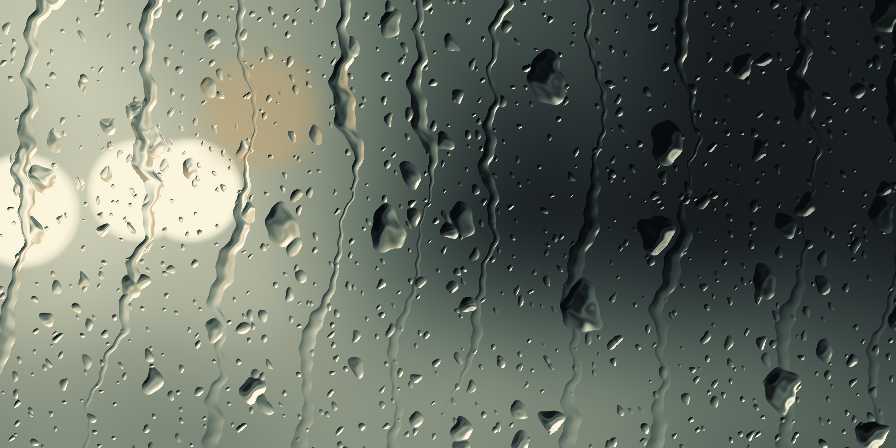
This texture is drawn by a WebGL 2 fragment shader. Its source:

```glsl
#version 300 es
precision highp float;

uniform vec2 u_resolution;
out vec4 fragColor;

#define STREAM_COUNT 10
#define STREAM_SPACING 0.21
#define STREAM_WIDTH 0.020
#define REFRACTION 0.10
#define SHADE 1.25
#define GLINT 2.8
#define BANDING 0.45
#define SLOPE_STEP 0.0021
#define LIGHT_DIR vec2(0.5, -0.86)
#define AMBER vec3(0.76, 0.65, 0.47)

vec3 hash3(vec2 cell) {
    vec3 a = fract(cell.xyx * vec3(0.1031, 0.1030, 0.0973));
    a += dot(a, a.yxz + 33.33);
    return fract((a.xxy + a.yzz) * a.zyx);
}

// Tone 0..5 runs from near black through grey-green to warm white
vec3 palette(float tone) {
    vec3 c = mix(vec3(0.03, 0.045, 0.05), vec3(0.095, 0.115, 0.125), clamp(tone + 1.0, 0.0, 1.0));
    c = mix(c, vec3(0.23, 0.28, 0.27), clamp(tone, 0.0, 1.0));
    c = mix(c, vec3(0.39, 0.45, 0.40), clamp(tone - 1.0, 0.0, 1.0));
    c = mix(c, vec3(0.60, 0.63, 0.55), clamp(tone - 2.0, 0.0, 1.0));
    c = mix(c, vec3(0.89, 0.88, 0.78), clamp(tone - 3.0, 0.0, 1.0));
    return mix(c, vec3(1.0, 0.97, 0.88), clamp(tone - 4.0, 0.0, 1.0));
}

float disc(vec2 p, vec2 centre, float radius, float blur) {
    return 1.0 - smoothstep(radius - blur, radius + blur, length(p - centre));
}

float lamps(vec2 p) {
    float pair = max(disc(p, vec2(0.31, 0.575), 0.108, 0.014),
                     disc(p, vec2(0.425, 0.575), 0.11, 0.014));
    return max(pair, disc(p, vec2(0.05, 0.53), 0.12, 0.016));
}

float lampGlow(vec2 p) {
    vec2 d = (p - vec2(0.26, 0.53)) * vec2(2.2, 3.2);
    return exp(-dot(d, d));
}

// Defocused street: pale left, dark right, lighter ground
float sceneTone(vec2 p) {
    float right = smoothstep(0.5, 1.25, p.x);
    float tone = mix(2.95, -0.1, right);
    float ground = smoothstep(0.56, 0.06, p.y) * smoothstep(0.5, 1.15, p.x);
    tone += ground * mix(2.45, 1.5, smoothstep(1.3, 2.0, p.x));
    vec2 d = (p - vec2(1.17, 1.0)) * vec2(3.2, 3.0);
    tone += 1.1 * exp(-dot(d, d));
    tone += 0.65 * lampGlow(p) + 0.45 * smoothstep(0.55, 0.1, p.x) * smoothstep(0.6, 0.9, p.y);
    tone += 0.08 * sin(p.x * 11.0 + sin(p.y * 7.0)) - 0.45 * smoothstep(0.35, 0.0, p.y) * (1.0 - right);
    return mix(tone, 4.9, lamps(p));
}

// One drop inside each occupied cell, longer than wide and tapered
float drops(vec2 p, float cellSize, float density, float minRadius, float maxRadius, float seed) {
    vec2 g = p / cellSize;
    g.y += hash3(vec2(floor(g.x), seed)).x;
    vec2 cell = floor(g);
    vec3 place = hash3(cell + seed * 17.0);
    vec3 form = hash3(cell + seed * 31.0 + 5.0);
    float radius = mix(minRadius, maxRadius, form.x * form.x);
    float stretch = mix(0.8, 1.8, form.y);
    vec2 room = max(vec2(0.5) - radius * vec2(1.35, stretch) / cellSize, 0.0);
    vec2 q = (fract(g) - 0.5 - (place.xy * 2.0 - 1.0) * room) * cellSize / radius;
    q.y /= stretch;
    q.x = q.x * (1.0 + (form.z - 0.5) * 0.9 * q.y) + 0.25 * (form.y - 0.5) * q.y;
    return step(place.z, density) * radius * max(1.0 - dot(q, q), 0.0);
}

// Meandering trails, upright above and leaning as they soften below
float streams(vec2 p) {
    float h = 0.0;
    for (int i = 0; i < STREAM_COUNT; i++) {
        vec3 r = hash3(vec2(float(i) * 3.0 + 2.0, 41.0));
        float phase = r.x * 40.0;
        float x = STREAM_SPACING * (float(i) + 0.25 + 0.5 * r.y);
        x += (0.08 + 0.16 * r.z) * min(p.y - 0.6, 0.0) + 0.016 * sin(p.y * 9.0 + phase);
        x += 0.009 * sin(p.y * 23.0 + phase * 2.0) + 0.004 * sin(p.y * 57.0 + phase * 3.0);
        float width = STREAM_WIDTH * (0.5 + 0.75 * r.x) * (0.85 + 0.3 * sin(p.y * 15.0 + phase));
        width *= 0.35 + 0.65 * smoothstep(-0.2, 0.2, sin(p.y * 4.0 + phase) + 0.75);
        float d = (p.x - x) / width;
        float relief = mix(0.38, 1.0, smoothstep(0.15, 0.6, p.y + 0.3 * (r.z - 0.5)));
        h = max(h, relief * width * max(1.0 - d * d, 0.0));
    }
    return h;
}

float waterHeight(vec2 p) {
    vec2 q = p + 0.004 * sin(p.yx * 61.0 + 1.0) + 0.002 * sin(p.yx * 143.0 + p * 40.0);
    float h = streams(q);
    h = max(h, drops(q, 0.23, 0.52, 0.022, 0.045, 1.0));
    h = max(h, drops(q + 0.07, 0.115, 0.50, 0.010, 0.022, 2.0));
    h = max(h, 1.2 * drops(q, 0.052, 0.55, 0.005, 0.011, 3.0));
    h = max(h, 1.3 * drops(q + 0.02, 0.037, 0.38, 0.004, 0.007, 4.0));
    return h * (1.0 + 0.17 * sin(q.x * 120.0 + q.y * 31.0) * sin(q.y * 73.0));
}

void main() {
    vec2 p = gl_FragCoord.xy / u_resolution.y;
    vec2 e = vec2(SLOPE_STEP, 0.0);
    float height = waterHeight(p);
    float wet = smoothstep(0.0, 0.0014, height);
    vec2 slope = vec2(waterHeight(p + e.xy) - waterHeight(p - e.xy),
                      waterHeight(p + e.yx) - waterHeight(p - e.yx)) / (2.0 * SLOPE_STEP);

    // Water bends the scene, shades its upper left and glints at its lower right
    vec2 seen = p + slope * REFRACTION * wet;
    float facing = -dot(slope, LIGHT_DIR);
    float glint = smoothstep(0.85, 1.45, facing);
    float tone = sceneTone(seen);
    tone += wet * (SHADE * clamp(facing, -2.2, 0.8) + GLINT * glint - 0.3 * length(slope));

    // Glossy bands and a dark heart where the water is thick
    float thick = smoothstep(0.006, 0.02, height);
    tone += thick * (BANDING * sin(facing * 6.5) - 0.5);

    // Warm haze from the far lamp and amber edges near the bright ones
    vec3 color = palette(tone);
    color = mix(color, AMBER, 0.6 * disc(seen, vec2(0.58, 0.75), 0.125, 0.05) * smoothstep(0.8, 2.2, tone));
    float amberEdge = wet * lampGlow(p) * smoothstep(0.2, 0.9, facing) * (1.0 - glint);
    color = mix(color, AMBER, 0.7 * amberEdge);
    fragColor = vec4(color, 1.0);
}
```
